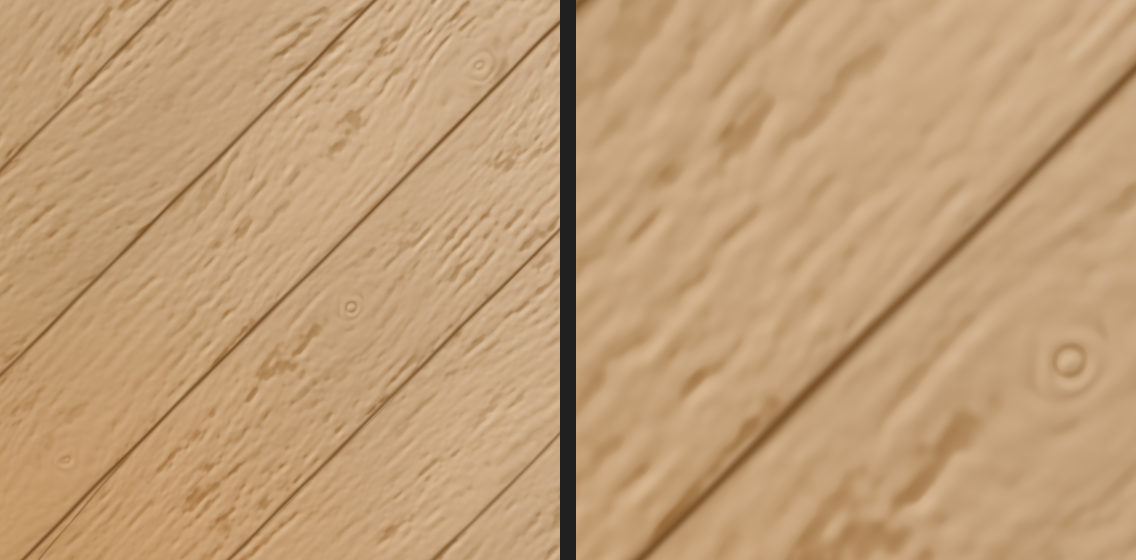
Left, the full canvas; right, a detail of the centre.
Write a Shadertoy shader that draws this texture.

```glsl
float hash(vec2 p) {
    return fract(sin(dot(p, vec2(127.1, 311.7))) * 43758.5453);
}

float noise(vec2 p) {
    vec2 i = floor(p), f = fract(p);
    f = f * f * (3.0 - 2.0 * f);
    return mix(mix(hash(i), hash(i + vec2(1, 0)), f.x),
               mix(hash(i + vec2(0, 1)), hash(i + vec2(1, 1)), f.x), f.y);
}

// Height of the wood; x runs along the boards, y across them
float woodHeight(vec2 p, float board) {
    // Each board has its own grain tilt and slow waviness
    vec2 grain = p;
    grain.y += (hash(vec2(board, 3.0)) - 0.5) * 0.22 * p.x
             + 0.035 * noise(p * vec2(4.0, 7.0) + board * 7.3);

    // Knots: along, across, radius
    vec3 knots[3] = vec3[3](vec3(1.227, 0.686, 0.036),
                            vec3(0.212, 0.665, 0.026),
                            vec3(0.762, 0.829, 0.030));
    float rings = 0.5, ringMask = 0.0;
    for (int i = 0; i < 3; i++) {
        vec2 q = (p - knots[i].xy) * vec2(0.75, 1.0);
        float near = exp(-dot(q, q) / (knots[i].z * knots[i].z));
        grain.y -= 0.6 * q.y * exp(-dot(q, q) / 0.006);
        float radius = length(q) + 0.012 * noise(p * 55.0);
        rings = mix(rings, 0.5 + 0.25 * sin(radius * 380.0), near);
        ringMask = max(ringMask, near);
    }

    // Long fibres, short fibres and fine grit
    grain.y += board * 3.7;
    float fibres = 0.50 * noise(grain * vec2(15.0, 88.0))
                 + 0.32 * noise(grain * vec2(42.0, 105.0) + 17.0)
                 + 0.18 * noise(grain * vec2(95.0, 140.0) + 41.0);
    return mix(fibres, rings, ringMask * 0.8);
}

void mainImage(out vec4 fragColor, in vec2 fragCoord) {
    vec2 uv = fragCoord / iResolution.xy;
    vec2 p = vec2(uv.x + uv.y, uv.x - uv.y + 1.0) * 0.70711;

    // Diagonal boards with slightly wavering seams
    float waver = 0.003 * (noise(vec2(p.x * 9.0, floor(p.y * 4.0))) - 0.5);
    float row = (p.y + waver - 0.2145) / 0.2602;
    float board = floor(row);
    float seamIndex = round(row);
    float seamOffset = (row - seamIndex) * 0.2602;

    // Broad tint: warm at the lower left, pale at the upper right
    vec3 color = mix(vec3(0.735, 0.592, 0.422), vec3(0.810, 0.690, 0.558),
                     smoothstep(-0.1, 1.1, 0.65 * uv.x + 0.35 * uv.y));
    color += vec3(0.025, 0.0, -0.015) * smoothstep(0.6, 0.0, uv.y) * smoothstep(1.0, 0.2, uv.x);
    color += 0.03 * (noise(p * vec2(4.0, 9.0) + 5.0) - 0.5);
    color += 0.015 * (hash(vec2(board, 9.0)) - 0.5);

    // Embossed relief lit from the upper left
    float height = woodHeight(p, board);
    float relief = height - woodHeight(p + vec2(0.002, -0.006), board);
    float wear = smoothstep(0.2, 0.75, noise(p * vec2(5.0, 12.0) + board * 11.0));
    color += relief * mix(0.12, 0.22, wear) * vec3(0.85, 1.0, 1.15);

    // Dark open pores, denser in worn patches
    float pores = smoothstep(0.42, 0.20, height) * mix(0.25, 1.0, wear);
    color -= pores * vec3(0.085, 0.105, 0.125);

    // Seams, deepest near the middle, with a pale lip
    float depth = 0.95 - 0.13 * abs(seamIndex - 1.7);
    depth *= 0.85 + 0.25 * noise(vec2(p.x * 14.0, seamIndex * 5.0));
    float seamWidth = 0.0030 + 0.0010 * noise(vec2(p.x * 25.0, seamIndex));
    float seam = exp(-pow(abs(seamOffset) / seamWidth, 2.0));
    float lip = exp(-pow((seamOffset - 0.009) / 0.004, 2.0));
    float shade = exp(-abs(seamOffset) / 0.010);
    color += 0.025 * lip - 0.035 * shade;
    color = mix(color, vec3(0.47, 0.315, 0.155), clamp(seam * depth, 0.0, 1.0));

    // Fine split leaving the middle seam at the lower left
    float splitOffset = seamOffset - 0.07 * max(0.34 - p.x, 0.0);
    float split = exp(-pow(splitOffset / 0.0022, 2.0)) * smoothstep(0.34, 0.28, p.x);
    split *= 1.0 - step(0.5, abs(seamIndex - 2.0));
    color = mix(color, vec3(0.52, 0.36, 0.19), 0.6 * split);

    fragColor = vec4(clamp(color, 0.0, 1.0), 1.0);
}
```
